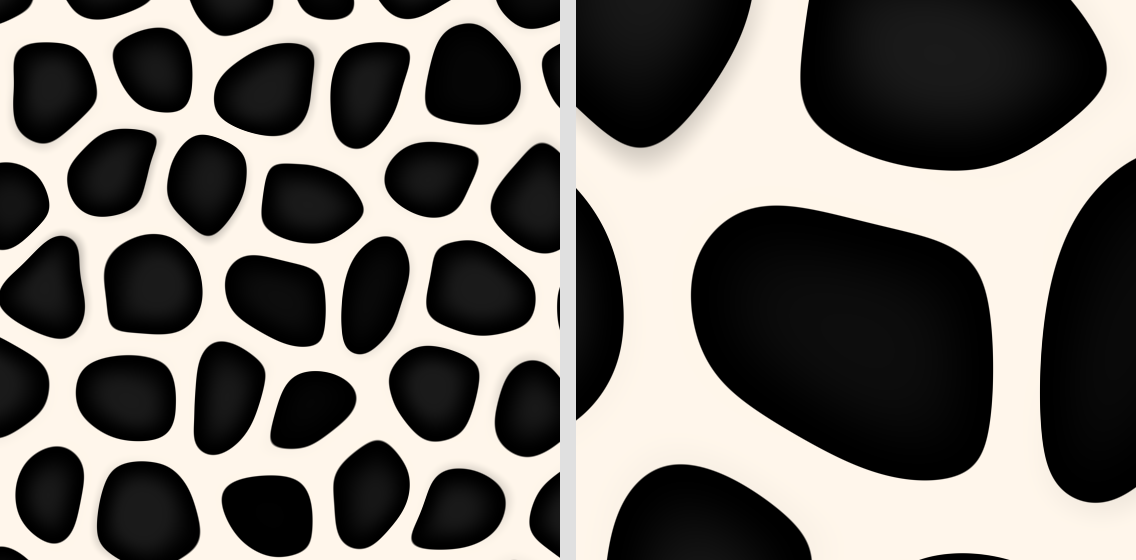
Left: the whole. Right: its middle third, enlarged.
Write a Shadertoy shader that draws this pattern.

```glsl
// Dark rounded spots on cream, each with a faint inner glow and a soft shadow.
// Every spot is a weighted Voronoi cell of jittered sites, shrunk by a gap and
// rounded by a smooth maximum over its edges; gentle noise bends the outlines.

const float CELLS = 5.2;        // spots across the canvas
const float JITTER = 0.48;      // random shift of a site, in cells
const float SIZE_SPREAD = 0.18; // range of the Voronoi weights
const float GAP = 0.085;        // half the space between spots
const float ROUNDNESS = 0.10;   // softness of the corners
const float BEND = 0.18;        // strength of the outline warp

const vec3 CREAM = vec3(1.0, 0.965, 0.92);
const vec3 BLACK = vec3(0.0);
const vec3 CHARCOAL = vec3(0.10);

// Integer hash: three values in 0..1 per lattice point and seed.
vec3 hash3(vec2 lattice, int seed) {
    uvec3 v = uvec3(ivec3(ivec2(lattice), seed));
    v = v * 1664525u + 1013904223u;
    v.x += v.y * v.z; v.y += v.z * v.x; v.z += v.x * v.y;
    v ^= v >> 16u;
    v.x += v.y * v.z; v.y += v.z * v.x; v.z += v.x * v.y;
    return vec3(v >> 8u) / 16777216.0;
}

// Smooth two-channel value noise in 0..1.
vec2 noise2(vec2 p, int seed) {
    vec2 i = floor(p), f = fract(p);
    vec2 u = f * f * f * (f * (f * 6.0 - 15.0) + 10.0);
    vec2 low = mix(hash3(i, seed).xy, hash3(i + vec2(1, 0), seed).xy, u.x);
    vec2 high = mix(hash3(i + vec2(0, 1), seed).xy, hash3(i + vec2(1, 1), seed).xy, u.x);
    return mix(low, high, u.y);
}

// Site of a cell on a staggered, jittered grid: position in xy, weight in z.
vec3 spotSite(vec2 cell) {
    vec3 h = hash3(cell, 1);
    vec2 stagger = vec2(0.5 * mod(cell.y, 2.0), 0.0);
    return vec3(cell + 0.5 + stagger + JITTER * (h.xy - 0.5), SIZE_SPREAD * h.z);
}

// Cell whose site has the smallest weighted distance to p.
vec2 owningCell(vec2 p) {
    vec2 base = floor(p), owner = base;
    float best = 1e5;
    for (int y = -2; y <= 2; y++)
    for (int x = -2; x <= 2; x++) {
        vec2 cell = base + vec2(x, y);
        vec3 site = spotSite(cell);
        vec2 toSite = p - site.xy;
        float reach = dot(toSite, toSite) - site.z;
        if (reach < best) { best = reach; owner = cell; }
    }
    return owner;
}

// Signed distance to the rounded spot of one cell, negative inside.
float spotDistance(vec2 p, vec2 cell) {
    vec3 site = spotSite(cell);
    float total = 0.0;
    for (int y = -2; y <= 2; y++)
    for (int x = -2; x <= 2; x++) {
        if (x == 0 && y == 0) continue;
        vec3 other = spotSite(cell + vec2(x, y));
        vec2 span = other.xy - site.xy;
        float len = length(span);
        float border = 0.5 * (len * len + site.z - other.z) / len;
        total += exp((dot(p - site.xy, span) / len - border) / ROUNDNESS);
    }
    return ROUNDNESS * log(total) + GAP;
}

// Soft one-sided shadow that fades out before the next cell begins.
float spotShadow(float dist, vec2 fromSite, vec3 traits) {
    float angle = 6.2832 * traits.x;
    float facing = 0.5 + 0.5 * dot(normalize(fromSite + 1e-5), vec2(cos(angle), sin(angle)));
    float fade = 1.0 - smoothstep(-0.02, GAP, dist);
    return 0.22 * traits.y * traits.y * facing * facing * fade;
}

void mainImage(out vec4 fragColor, in vec2 fragCoord) {
    float scale = CELLS / min(iResolution.x, iResolution.y);
    vec2 p = fragCoord * scale;
    p += BEND * (noise2(p * 1.4, 7) - 0.5);

    vec2 cell = owningCell(p);
    vec3 traits = hash3(cell, 3);
    float dist = spotDistance(p, cell);

    // Ground with shadow
    vec3 ground = CREAM * (1.0 - spotShadow(dist, p - spotSite(cell).xy, traits));

    // Spot with inner glow, dimmer in some spots
    float glow = smoothstep(0.02, 0.25, -dist) * smoothstep(0.0, 0.3, traits.z);
    vec3 spot = mix(BLACK, CHARCOAL, glow);

    // Antialiased outline
    float edge = 0.75 * scale;
    fragColor = vec4(mix(spot, ground, smoothstep(-edge, edge, dist)), 1.0);
}
```
